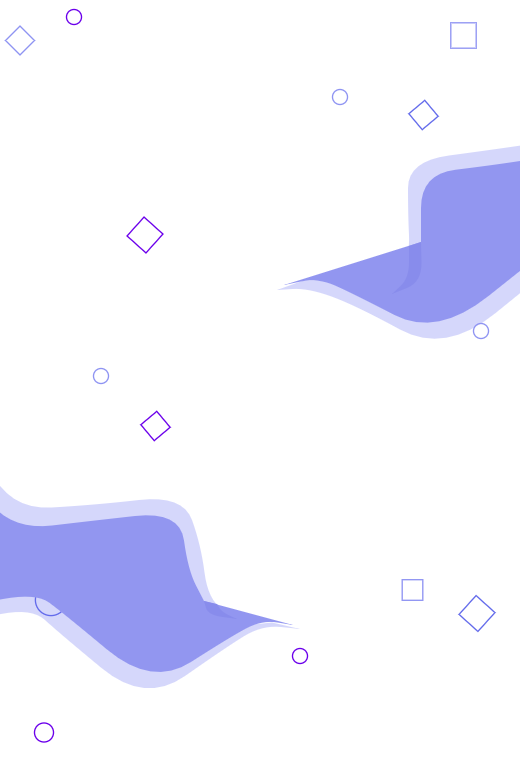
Write a WebGL 2 fragment shader that draws this background.

```glsl
#version 300 es
precision highp float;
// Two folded periwinkle ribbons on white, scattered with outlined circles and squares.

uniform vec2 u_resolution;
out vec4 fragColor;

// The layout grid is 520 units wide, with y running down from the top edge.
const float GRID_WIDTH = 520.0;
const float STROKE = 1.35;
const int BEND_STEPS = 8;

const vec3 PAPER = vec3(1.0);
const vec3 PALE = vec3(0.835, 0.843, 0.985);
const vec3 PERIWINKLE = vec3(0.572, 0.588, 0.94);
const vec3 FOLD = vec3(0.535, 0.55, 0.925);
const vec3 TINTS[3] = vec3[3](vec3(0.42, 0.0, 0.92), vec3(0.39, 0.42, 0.92), vec3(0.56, 0.58, 0.95));

// Control points of closed quadratic splines; a doubled point makes a corner.
const vec2 RIGHT_PALE[] = vec2[](
  vec2(277, 290), vec2(277, 290), vec2(308, 288), vec2(355, 305), vec2(445, 354),
  vec2(545, 273), vec2(545, 273), vec2(545, 142), vec2(545, 142), vec2(490, 150),
  vec2(408, 161), vec2(408, 215), vec2(410, 255), vec2(392, 294), vec2(392, 294),
  vec2(380, 280), vec2(380, 280), vec2(302, 281), vec2(302, 281));
const vec2 RIGHT_MAIN[] = vec2[](
  vec2(284, 285), vec2(284, 285), vec2(318, 278), vec2(352, 293), vec2(437, 337),
  vec2(540, 255), vec2(540, 255), vec2(540, 158), vec2(540, 158), vec2(490, 165.5),
  vec2(421, 174), vec2(421, 242), vec2(421, 242));
const vec2 RIGHT_FOLD[] = vec2[](
  vec2(421, 242), vec2(421, 242), vec2(422, 282), vec2(392, 294), vec2(392, 294),
  vec2(409, 278), vec2(409, 246), vec2(409, 246));
const vec2 LEFT_PALE[] = vec2[](
  vec2(-30, 425), vec2(-30, 425), vec2(8, 510), vec2(95, 505), vec2(183, 495),
  vec2(201, 545), vec2(208, 600), vec2(237, 619), vec2(237, 619), vec2(200, 630),
  vec2(200, 630), vec2(272, 622.5), vec2(272, 622.5), vec2(300, 629), vec2(300, 629),
  vec2(262, 625), vec2(225, 648), vec2(145, 704), vec2(58, 632), vec2(32, 608),
  vec2(-30, 620), vec2(-30, 620));
const vec2 LEFT_MAIN[] = vec2[](
  vec2(-30, 480), vec2(-30, 480), vec2(14, 530), vec2(90, 521), vec2(180, 511),
  vec2(188, 570), vec2(204, 601), vec2(204, 601), vec2(293, 625), vec2(293, 625),
  vec2(262, 620), vec2(230, 637), vec2(152, 687), vec2(62, 612), vec2(36, 593),
  vec2(-30, 605), vec2(-30, 605));
const vec2 LEFT_FOLD[] = vec2[](
  vec2(204, 601), vec2(204, 601), vec2(208, 615), vec2(237, 619), vec2(237, 619),
  vec2(222, 612), vec2(217, 604), vec2(217, 604));

// Circles: centre, radius, tint index.
const vec4 CIRCLES[] = vec4[](
  vec4(74, 17, 7.5, 0), vec4(300, 656, 7.5, 0), vec4(44, 732.5, 9.5, 0),
  vec4(340, 97, 7.5, 2), vec4(481, 331, 7.5, 2), vec4(101, 376, 7.5, 2));
// Squares: centre, half side, angle in degrees; ordered by tint.
const vec4 SQUARES[] = vec4[](
  vec4(145, 235, 12.7, 42), vec4(155.5, 426, 10.4, 50), vec4(423.5, 115, 10.4, 50),
  vec4(477, 613.5, 12.7, 42), vec4(20, 40.5, 10.2, 45), vec4(463.5, 35.5, 12.7, 0),
  vec4(412.5, 590, 10.3, 0));

float coverage(float dist, float pixel) {
  return clamp(0.5 - dist / pixel, 0.0, 1.0);
}

// Adds one spline bend to edge = (nearest distance, inside sign).
void addBend(inout vec2 edge, vec2 p, vec2 a, vec2 b, vec2 c) {
  vec2 start = 0.5 * (a + b), end = 0.5 * (b + c), from = start;
  for (int k = 1; k <= BEND_STEPS; k++) {
    float t = float(k) / float(BEND_STEPS);
    vec2 to = mix(mix(start, b, t), mix(b, end, t), t);
    vec2 dir = to - from, rel = p - from;
    float h = clamp(dot(rel, dir) / max(dot(dir, dir), 1e-6), 0.0, 1.0);
    edge.x = min(edge.x, length(rel - dir * h));
    if ((from.y > p.y) != (to.y > p.y) && rel.x < dir.x * rel.y / dir.y) edge.y = -edge.y;
    from = to;
  }
}

// Fills a closed spline of any length.
#define FILL(color, p, pixel, pts, paint) { vec2 edge = vec2(1e4, 1.0); int n = pts.length(); for (int i = 0; i < n; i++) addBend(edge, p, pts[i], pts[(i + 1) % n], pts[(i + 2) % n]); color = mix(color, paint, coverage(edge.x * edge.y, pixel)); }

float circleDistance(vec2 p, float radius) {
  return length(p) - radius;
}

float squareDistance(vec2 p, float halfSide, float angle) {
  float c = cos(angle), s = sin(angle);
  vec2 q = abs(vec2(c * p.x + s * p.y, c * p.y - s * p.x));
  return max(q.x, q.y) - halfSide;
}

vec3 outline(vec3 color, float dist, float pixel, vec3 tint) {
  return mix(color, tint, coverage(abs(dist) - 0.5 * STROKE, pixel));
}

void main() {
  float pixel = GRID_WIDTH / u_resolution.x;
  vec2 p = vec2(gl_FragCoord.x, u_resolution.y - gl_FragCoord.y) * pixel;
  vec3 color = PAPER;

  // Ribbons, with one ring tucked behind the left one
  FILL(color, p, pixel, RIGHT_PALE, PALE)
  FILL(color, p, pixel, LEFT_PALE, PALE)
  color = outline(color, circleDistance(p - vec2(51, 600), 15.6), pixel, TINTS[1]);
  FILL(color, p, pixel, RIGHT_MAIN, PERIWINKLE)
  FILL(color, p, pixel, LEFT_MAIN, PERIWINKLE)
  FILL(color, p, pixel, RIGHT_FOLD, FOLD)
  FILL(color, p, pixel, LEFT_FOLD, FOLD)

  // Scattered outlines
  for (int i = 0; i < CIRCLES.length(); i++) {
    vec4 c = CIRCLES[i];
    color = outline(color, circleDistance(p - c.xy, c.z), pixel, TINTS[int(c.w)]);
  }
  for (int i = 0; i < SQUARES.length(); i++) {
    vec4 s = SQUARES[i];
    color = outline(color, squareDistance(p - s.xy, s.z, radians(s.w)), pixel, TINTS[min(i / 2, 2)]);
  }
  fragColor = vec4(color, 1.0);
}
```
